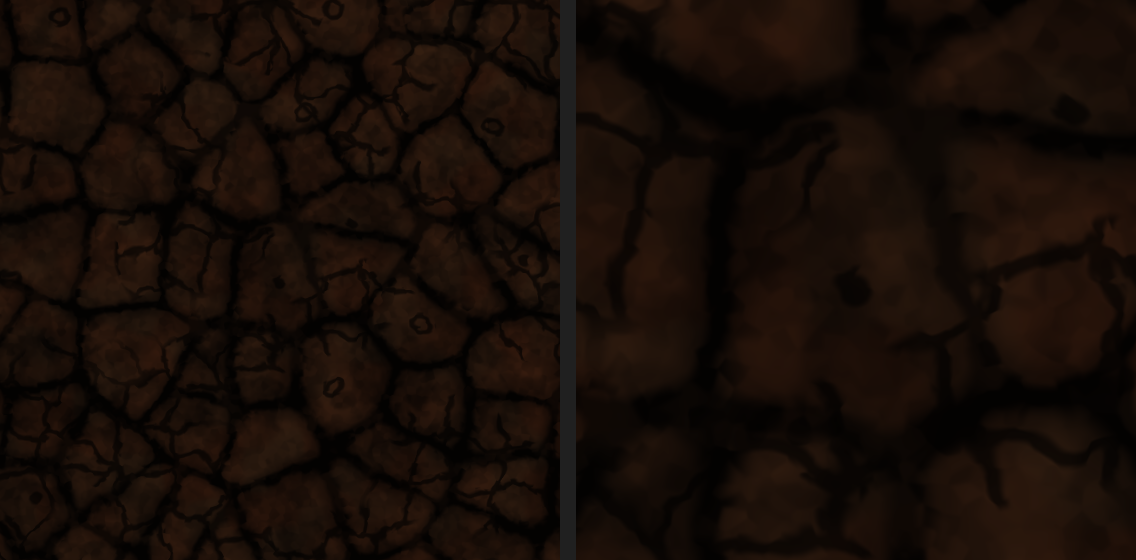
Left: the whole. Right: its middle third, enlarged.
Reproduce this texture procedurally as a Shadertoy shader.

```glsl
// Dark, earthy flagstones: rounded Voronoi cells parted by wide black gaps.
// Finer Voronoi borders give the broken inner cracks, a few stones carry pits,
// and layered soft cellular noise paints the mottled brown surface.

vec2 hash2(vec2 p) {
    vec3 q = fract(p.xyx * vec3(0.1031, 0.1030, 0.0973));
    q += dot(q, q.yzx + 33.33);
    return fract((q.xx + q.yz) * q.zy);
}

// Soft cellular noise: random cell values blended by distance, 0 to 1
float patches(vec2 p) {
    vec2 cell = floor(p), f = p - cell;
    float sum = 0.0, total = 0.0;
    for (int y = -1; y <= 1; y++)
    for (int x = -1; x <= 1; x++) {
        vec2 o = vec2(x, y);
        vec2 h = hash2(cell + o + 71.0);
        vec2 r = o + h - f;
        float w = exp(-9.0 * dot(r, r));
        sum += w * hash2(cell + o + 19.0).x;
        total += w;
    }
    return sum / total;
}

// Layered sines that bend straight borders
vec2 wobble(vec2 p) {
    return sin(p.yx * 3.1 + 1.7 * sin(p * 1.3))
         + 0.5 * sin(p.yx * 7.3 + 2.0 * sin(p * 4.1 + 2.0));
}

float smoothMin(float a, float b, float k) {
    float h = max(k - abs(a - b), 0.0) / k;
    return min(a, b) - h * h * k * 0.25;
}

// x: rounded distance to the border, yz: cell index
vec3 stones(vec2 p, float rounding) {
    vec2 cell = floor(p), f = p - cell, nearest = vec2(0.0), toNearest = vec2(0.0);
    float best = 9.0;
    for (int y = -1; y <= 1; y++)
    for (int x = -1; x <= 1; x++) {
        vec2 o = vec2(x, y);
        vec2 r = o + 0.05 + 0.9 * hash2(cell + o) - f;
        if (dot(r, r) < best) {
            best = dot(r, r);
            nearest = o;
            toNearest = r;
        }
    }
    float border = 2.0;
    for (int y = -2; y <= 2; y++)
    for (int x = -2; x <= 2; x++) {
        vec2 o = nearest + vec2(x, y);
        vec2 r = o + 0.05 + 0.9 * hash2(cell + o) - f;
        vec2 across = r - toNearest;
        if (dot(across, across) > 0.0001) {
            float d = dot(0.5 * (r + toNearest), normalize(across));
            border = smoothMin(border, d, rounding);
        }
    }
    return vec3(border, cell + nearest);
}

void mainImage(out vec4 fragColor, in vec2 fragCoord) {
    vec2 uv = fragCoord / iResolution.y;

    // Mottling at three sizes
    float broad = patches(uv * 13.0);
    float medium = patches(uv * 32.0 + 7.0);
    float fine = patches(uv * 85.0 + 3.0);
    float mottle = 0.35 * broad + 0.4 * medium + 0.25 * fine;

    // Stones with slightly ragged edges and gaps of uneven width
    vec2 ragged = vec2(fine, patches(uv * 70.0 + 40.0)) - 0.5;
    vec2 p = uv * 6.8 + 3.0 + 0.025 * wobble(uv * 9.0) + 0.05 * ragged;
    vec3 stone = stones(p, 0.12);
    vec2 id = hash2(stone.yz + 5.0);
    float gap = 0.6 + 0.9 * patches(uv * 9.0 + 20.0);
    float body = smoothstep(0.02, 0.085, stone.x / gap);
    float rim = smoothstep(0.05, 0.2, stone.x / gap);

    // Wavy inner cracks, broken up by a mask
    vec2 q = p * 1.75 + 11.0 + 0.09 * wobble(p * 1.9);
    float split = stones(q, 0.06).x;
    float mask = smoothstep(0.46, 0.62, patches(uv * 8.0 + 50.0));
    float crack = mask * (1.0 - smoothstep(0.025, 0.095, split));

    // Round pits and rings on a few stones
    vec2 center = stone.yz + 0.05 + 0.9 * hash2(stone.yz);
    float reach = length((p - center + 0.2 * (id - 0.5)) * vec2(0.85, 1.0));
    float ring = abs(reach - 0.085);
    float mark = id.x > 0.5 ? ring + 0.035 : reach;
    float pit = step(0.78, id.y) * (1.0 - smoothstep(0.045, 0.08, mark));

    // Brightness of the stone faces and of the rubble in the gaps
    float face = 0.131 * (1.0 + 1.15 * (mottle - 0.5) + 0.22 * (id.x - 0.5));
    face *= mix(0.72, 1.0, rim);
    face *= 1.0 - 0.62 * max(crack, pit);
    float rubble = 0.012 + 0.045 * smoothstep(0.4, 0.75, mottle);
    float tone = mix(rubble, face, body);

    // Brown tint drifting between rust and olive
    float rust = patches(uv * 17.0 + 90.0);
    vec3 tint = mix(vec3(0.97, 0.60, 0.34), vec3(1.04, 0.51, 0.26), rust);
    fragColor = vec4(tone * tint, 1.0);
}
```
